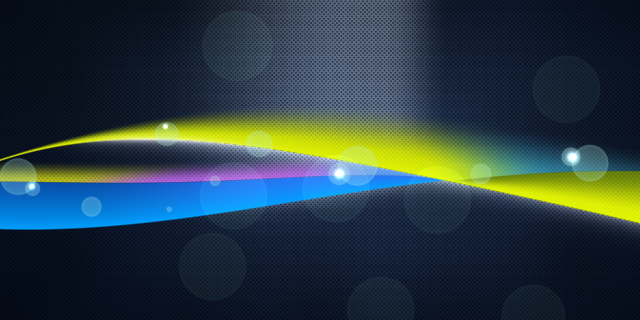
This background is drawn by a Shadertoy shader. Its source:

```glsl
// Glowing ribbons in lime, violet and blue sweep over a dark perforated sheet.
// Ribbon edges are quartic curves through five evenly spaced heights; fills fade
// with the distance to those edges, and rimmed discs and sparks lie on top.

const vec3 NAVY_EDGE = vec3(0.012, 0.035, 0.085);
const vec3 NAVY_CORE = vec3(0.115, 0.175, 0.285);
const vec3 LIME      = vec3(0.88, 0.95, 0.02);
const vec3 OLIVE     = vec3(0.42, 0.52, 0.05);
const vec3 TEAL      = vec3(0.22, 0.62, 0.74);
const vec3 VIOLET    = vec3(0.76, 0.42, 0.93);
const vec3 DEEP_BLUE = vec3(0.03, 0.30, 0.66);
const vec3 SKY_BLUE  = vec3(0.00, 0.63, 1.00);
const vec3 PALE      = vec3(0.80, 0.87, 0.98);
const float MESH_CELL  = 0.0135;  // hole spacing
const float MESH_DEPTH = 0.50;    // darkness of the holes
const float CROSSING   = 1.406;   // x where the blue ribbon closes

// Discs: centre x, centre y, radius
const vec3 BRIGHT_DISCS[12] = vec3[](
    vec3(0.521, 0.581, 0.037), vec3(0.810, 0.550, 0.041), vec3(1.117, 0.482, 0.062),
    vec3(1.060, 0.456, 0.034), vec3(1.503, 0.456, 0.032), vec3(1.844, 0.490, 0.057),
    vec3(1.784, 0.510, 0.029), vec3(0.057, 0.448, 0.057), vec3(0.102, 0.411, 0.023),
    vec3(0.286, 0.354, 0.031), vec3(0.672, 0.435, 0.016), vec3(0.529, 0.346, 0.008));
const vec3 FAINT_DISCS[8] = vec3[](
    vec3(1.367, 0.375, 0.105), vec3(1.190, 0.030, 0.105), vec3(0.730, 0.388, 0.105),
    vec3(1.050, 0.410, 0.105), vec3(1.770, 0.721, 0.105), vec3(0.664, 0.167, 0.105),
    vec3(0.742, 0.857, 0.110), vec3(1.667, 0.010, 0.100));
const vec3 SPARKS[4] = vec3[](
    vec3(1.060, 0.456, 0.012), vec3(1.788, 0.509, 0.015),
    vec3(0.517, 0.605, 0.006), vec3(0.100, 0.417, 0.008));

float hash(vec2 p) {
    vec3 q = fract(vec3(p.xyx) * 0.1031);
    q += dot(q, q.yzx + 33.33);
    return fract((q.x + q.y) * q.z);
}

float noise(vec2 p) {
    vec2 i = floor(p), f = fract(p);
    f = f * f * (3.0 - 2.0 * f);
    return mix(mix(hash(i), hash(i + vec2(1, 0)), f.x),
               mix(hash(i + vec2(0, 1)), hash(i + vec2(1, 1)), f.x), f.y);
}

// Quartic through heights a (s = 0..3) and e (s = 4), by forward differences
float curve(float s, vec4 a, float e) {
    vec4 d1 = vec4(a.yzw, e) - a;
    vec3 d2 = d1.yzw - d1.xyz;
    vec2 d3 = d2.yz - d2.xy;
    return a.x + s * (d1.x + (s - 1.0) / 2.0 * (d2.x
         + (s - 2.0) / 3.0 * (d3.x + (s - 3.0) / 4.0 * (d3.y - d3.x))));
}

// Staggered grid of round holes, 1 inside a hole
float meshHoles(vec2 p) {
    vec2 g = p / (MESH_CELL * vec2(1.0, 0.5));
    g.x += 0.5 * mod(floor(g.y), 2.0);
    vec2 d = (fract(g) - 0.5) * vec2(1.0, 0.5);
    return 1.0 - smoothstep(0.12, 0.34, length(d));
}

// Filled disc with a slightly stronger rim
float disc(vec2 p, vec3 c, float px) {
    float d = length(p - c.xy) - c.z;
    return smoothstep(px, -px, d) * (0.75 + 0.5 * exp(-abs(d) / 0.004));
}

void mainImage(out vec4 fragColor, in vec2 fragCoord) {
    vec2 p = fragCoord / iResolution.xy * vec2(2.0, 1.0);
    float px = 1.0 / iResolution.y;
    float x = p.x, y = p.y, holes = meshHoles(p);

    // Ribbon edges
    float limeLow  = curve(x * 2.0, vec4(0.497, 0.564, 0.510, 0.413), 0.302);
    float limeHigh = curve(x * 2.0, vec4(0.505, 0.633, 0.670, 0.620), 0.535);
    float s = 4.0 * min(x, CROSSING) / CROSSING;
    float blueHigh = curve(s, vec4(0.432, 0.428, 0.435, 0.451), 0.4375);
    float blueLow  = curve(s, vec4(0.284, 0.294, 0.336, 0.391), 0.4375);
    float fold = 0.466 - 0.12 * pow(max(1.93 - x, 0.0), 2.0);

    // Perforated navy sheet
    vec2 v = (p - vec2(1.12, 0.53)) / vec2(0.95, 0.62);
    vec3 col = mix(NAVY_EDGE, NAVY_CORE, exp(-1.5 * dot(v, v)));
    col *= 0.88 + 0.24 * noise(p * 5.0);
    col *= 1.12 - MESH_DEPTH * holes;

    // Pale light below the lime and blue edges
    float below = max(limeLow - y, 0.0);
    float beam = smoothstep(0.1, 0.85, x) * mix(0.85, 0.5, smoothstep(1.3, 1.6, x));
    float lit = beam * exp(-below / 0.022) * step(y, limeLow);
    col = mix(col, PALE, lit * (1.0 - 0.3 * holes));
    float under = max(blueLow - y, 0.0);
    float blueBeam = smoothstep(0.5, 1.1, x) * smoothstep(CROSSING, 1.2, x);
    col = mix(col, PALE, 0.38 * blueBeam * exp(-under / 0.022) * (1.0 - 0.5 * holes));

    // Violet veil rising from the blue ribbon
    float rise = max(y - blueHigh, 0.0);
    vec3 veil = mix(vec3(0.80, 0.82, 0.10), VIOLET, smoothstep(0.15, 0.48, x - 4.0 * rise));
    veil = mix(veil, vec3(0.35, 0.62, 1.0), smoothstep(0.9, 1.2, x));
    float veilMask = smoothstep(-px, px, y - blueHigh) * smoothstep(px, -px, y - limeLow);
    veilMask *= smoothstep(CROSSING + 0.02, CROSSING - 0.02, x);
    col = mix(col, veil, veilMask * (1.0 - smoothstep(0.0, 0.068, rise)) * (0.92 - 0.15 * holes));

    // Blue ribbon, brightest along its lower edge
    float t = clamp((y - blueLow) / max(blueHigh - blueLow, 0.001), 0.0, 1.0);
    vec3 blue = mix(SKY_BLUE, mix(DEEP_BLUE, vec3(0.16, 0.46, 0.95), smoothstep(0.2, 0.9, x)), pow(t, 0.8));
    float blueMask = smoothstep(-px, px, y - blueLow) * smoothstep(px, -px, y - blueHigh);
    col = mix(col, blue, blueMask * step(x, CROSSING));

    // Lime ribbon turning teal, with an olive fold on the right
    t = clamp((y - limeLow) / max(limeHigh - limeLow, 0.004), 0.0, 1.0);
    vec3 lime = mix(LIME, OLIVE, 0.45 * t);
    lime = mix(lime, TEAL, smoothstep(1.35, 1.8, x + 0.15 * t));
    float u = clamp((y - limeLow) / max(fold - limeLow, 0.01), 0.0, 1.0);
    float foldMask = smoothstep(px, -px, y - fold) * smoothstep(1.38, 1.56, x);
    lime = mix(lime, mix(LIME, OLIVE, smoothstep(0.15, 1.0, u)), foldMask);
    float fade = max(1.0 - smoothstep(0.22, 1.05, t), foldMask);
    float limeMask = smoothstep(-px, px, y - limeLow) * fade;
    col = mix(col, lime * (1.0 - 0.22 * holes * t), limeMask);
    float gleam = smoothstep(0.2, 0.45, x) * smoothstep(0.95, 0.5, x);
    col = mix(col, vec3(1.0), 0.7 * gleam * exp(-abs(y - limeLow) / 0.008));

    // Discs and sparks
    for (int i = 0; i < 8; i++)
        col += vec3(0.035, 0.055, 0.04) * disc(p, FAINT_DISCS[i], px);
    for (int i = 0; i < 12; i++)
        col = mix(col, vec3(0.72, 0.95, 0.90), 0.32 * disc(p, BRIGHT_DISCS[i], px));
    for (int i = 0; i < 4; i++) {
        float r = length(p - SPARKS[i].xy) / SPARKS[i].z;
        col += vec3(0.85, 0.95, 1.0) * exp(-r * r) + 0.2 * exp(-r);
    }
    fragColor = vec4(clamp(col, 0.0, 1.0), 1.0);
}
```
